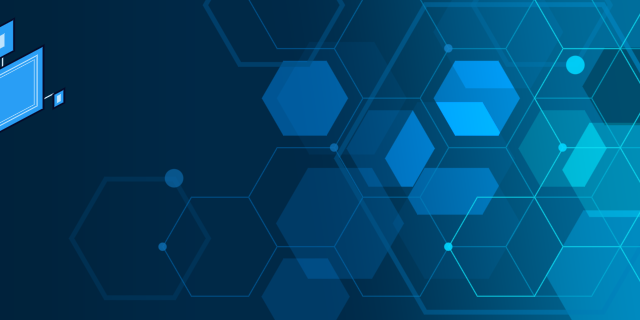
Give the GLSL for this background, as a WebGL 1 fragment shader.

```glsl
precision highp float;
// Dark blue technology background: translucent hexagons, a glowing honeycomb and tilted panels.
uniform vec2 u_resolution;

// Signed distance to a flat-topped hexagon of circumradius r
float hexagon(vec2 p, float r) {
  p = abs(p);
  return max(p.y, 0.866 * p.x + 0.5 * p.y) - 0.866 * r;
}

// Coverage of the inside of a distance, smoothed over about a pixel
float cover(float d) {
  float aa = 0.8 / u_resolution.y;
  return 1.0 - smoothstep(-aa, aa, d);
}

float fill(vec2 p, float x, float y, float r) {
  return cover(hexagon(p - vec2(x, y), r));
}

float ring(vec2 p, float x, float y, float r) {
  return cover(abs(hexagon(p - vec2(x, y), r)) - 0.0075);
}

float dot2(vec2 p, float x, float y, float r) {
  return cover(length(p - vec2(x, y)) - r);
}

// Box whose horizontal sides climb to the right
float panel(vec2 p, vec2 size) {
  p.y -= 0.53 * p.x;
  vec2 d = abs(p) - size;
  return max(d.x, d.y);
}

// Thin honeycomb that opens with one cell; row "gap" of column one is left out
float honeycomb(vec2 p, vec2 origin, float gap) {
  float d = 1.0;
  for (int i = 0; i < 6; i++) {
    for (int j = 0; j < 3; j++) {
      float col = float(i), row = float(j);
      bool drawn = i > 1 || (i == 0 ? j == 0 : abs(row - gap) > 0.5);
      vec2 c = origin + vec2(0.268 * col, 0.3095 * row + 0.1548 * mod(col, 2.0));
      if (drawn) d = min(d, abs(hexagon(p - c, 0.1786)));
    }
  }
  return cover(d - 0.0016);
}

void main() {
  vec2 p = gl_FragCoord.xy / u_resolution.y;
  p.x *= 2.0 * u_resolution.y / u_resolution.x;

  // Backdrop, brightening to teal on the right
  float right = smoothstep(0.9, 2.05, p.x + 0.15 * (p.y - 0.5));
  vec3 color = mix(vec3(0.0, 0.135, 0.235), vec3(0.0, 0.16, 0.28), smoothstep(0.0, 0.7, p.x));
  color = mix(color, vec3(0.0, 0.43, 0.61), right);
  color *= 1.0 - 0.3 * right * fill(p, 1.96, 0.73, 0.14);

  // Translucent blue hexagons, brighter where they overlap
  float leftTile = fill(p, 0.953, 0.693, 0.135);
  float topTile = fill(p, 1.49, 0.693, 0.135);
  float midTile = fill(p, 1.221, 0.536, 0.138);
  float center = fill(p, 1.406, 0.505, 0.203);
  float lower = fill(p, 1.427, 0.302, 0.2);
  float upper = fill(p, 1.557, 0.9, 0.203);
  float blue = 0.5 * leftTile + 0.55 * topTile + 0.2 * midTile
    + 0.07 * (center + lower + upper + fill(p, 1.068, 0.693, 0.203))
    + 0.2 * fill(p, 1.0625, 0.302, 0.2) + 0.2 * fill(p, 0.955, 0.073, 0.138)
    + center * (0.48 * topTile + 0.42 * midTile + 0.32 * lower) + 0.14 * topTile * upper;
  color += vec3(0.0, 0.35, 0.6) * blue;

  // Teal hexagons at the right
  float tealTile = fill(p, 1.758, 0.536, 0.138);
  float tealWide = fill(p, 1.927, 0.469, 0.17);
  color += vec3(0.0, 0.32, 0.27) * (0.35 * tealTile + 0.4 * tealWide + 0.3 * tealTile * tealWide);
  color += vec3(0.0, 0.12, 0.15) * fill(p, 1.94, 0.14, 0.234);

  // Thick hexagon outlines
  vec3 band = mix(vec3(0.0, 0.3, 0.5), vec3(0.0, 0.52, 0.75), right);
  color = mix(color, band, 0.28 * ring(p, 0.4375, 0.255, 0.214));
  color = mix(color, band, 0.6 * ring(p, 0.856, 0.984, 0.214));
  color = mix(color, band, 0.4 * ring(p, 1.693, 0.984, 0.214));
  color = mix(color, band, 0.7 * ring(p, 1.607, 0.505, 0.555));

  // Thin honeycombs, the second one glowing cyan
  vec3 wire = mix(vec3(0.0, 0.4, 0.68), vec3(0.0, 0.75, 0.88), right);
  color = mix(color, wire, 0.65 * honeycomb(p, vec2(0.6875, 0.229), 1.0));
  color = mix(color, vec3(0.05, 0.87, 0.95), 0.85 * honeycomb(p, vec2(1.581, 0.229), 9.0));

  // Node dots
  float blueDots = dot2(p, 0.508, 0.229, 0.013) + dot2(p, 1.044, 0.539, 0.013)
    + dot2(p, 1.401, 0.849, 0.013) + 0.8 * dot2(p, 0.544, 0.443, 0.029);
  float cyanDots = dot2(p, 1.401, 0.229, 0.013) + dot2(p, 1.758, 0.539, 0.013)
    + dot2(p, 1.798, 0.797, 0.029);
  color = mix(color, mix(vec3(0.05, 0.43, 0.7), vec3(0.1, 0.62, 0.9), right), 0.8 * blueDots);
  color = mix(color, vec3(0.0, 0.84, 1.0), 0.9 * cyanDots);

  // Tilted panels with dark rims, joined by pale links
  float links = max(cover(panel(p - vec2(0.008, 0.805), vec2(0.002, 0.03))),
    cover(panel(vec2(p.x - 0.15, 1.06 * (p.x - 0.15) - p.y + 0.698), vec2(0.018, 0.002))));
  color = mix(color, vec3(0.85, 0.94, 1.0), links);
  float large = panel(p - vec2(0.031, 0.703), vec2(0.102, 0.096));
  float small = panel(p - vec2(0.0, 0.868), vec2(0.041, 0.047));
  float badge = panel(p - vec2(0.184, 0.692), vec2(0.014, 0.019));
  float slabs = min(min(large, small), badge);
  color = mix(color, vec3(0.02, 0.04, 0.16), cover(slabs - 0.006));
  color = mix(color, vec3(0.16, 0.62, 0.96), cover(slabs));
  float marks = max(cover(abs(large + 0.017) - 0.0018), cover(abs(large + 0.026) - 0.001));
  marks = max(marks, max(cover(small + 0.027), cover(badge + 0.008)));
  color = mix(color, vec3(0.85, 0.94, 1.0), 0.85 * marks);

  gl_FragColor = vec4(color, 1.0);
}
```
